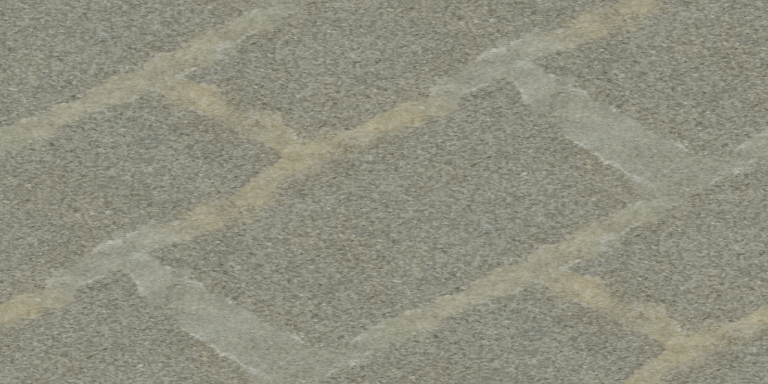
A WebGL 2 fragment shader for this texture:

```glsl
#version 300 es
precision highp float;
// Weathered stone paving seen in a 2:1 diamond projection. Each diamond tile holds
// two staggered courses of one block, parted by worn joints of sand and pale mortar.
// Joints are distance fields; wear and grain are periodic value noise on the tile.

uniform vec2 u_resolution;
out vec4 fragColor;

const vec3 STONE = vec3(0.553, 0.552, 0.500);
const vec3 STONE_BROWN = vec3(0.550, 0.540, 0.477);
const vec3 MORTAR = vec3(0.603, 0.606, 0.548);
const vec3 SAND = vec3(0.643, 0.621, 0.520);
const vec3 CHALK = vec3(0.690, 0.700, 0.660);

const float UPPER_BED = 0.387;      // position of the two long joints in the tile
const float LOWER_BED = 0.823;
const float BED_HALF_WIDTH = 0.034;
const float SANDY_JOINT = 0.0;      // position of the two cross joints
const float PALE_JOINT = 0.49;
const float SANDY_HALF_WIDTH = 0.034;
const float RAGGEDNESS = 0.035;
const float EDGE_SOFTNESS = 0.012;
const float GRAIN = 0.22;
const float TAU = 6.2831853;

float hash(vec2 p) {
    vec3 q = fract(vec3(p.xyx) * 0.1031);
    q += dot(q, q.yzx + 33.33);
    return fract((q.x + q.y) * q.z);
}

// Value noise that repeats once per tile
float noise(vec2 p, vec2 cells) {
    p *= cells;
    vec2 i = floor(p);
    vec2 f = p - i;
    f = f * f * (3.0 - 2.0 * f);
    vec2 lo = mod(i, cells);
    vec2 hi = mod(i + 1.0, cells);
    vec2 seed = cells * 1.7;
    return mix(mix(hash(lo + seed), hash(vec2(hi.x, lo.y) + seed), f.x),
               mix(hash(vec2(lo.x, hi.y) + seed), hash(hi + seed), f.x), f.y);
}

float fbm(vec2 p, float cells) {
    float sum = 0.0;
    float weight = 0.5;
    for (int i = 0; i < 4; i++) {
        sum += weight * noise(p, vec2(cells));
        cells *= 2.0;
        weight *= 0.5;
    }
    return sum / 0.9375;
}

float wrap(float x) {
    return x - floor(x + 0.5);
}

float smoothMin(float a, float b, float k) {
    float h = max(k - abs(a - b), 0.0) / k;
    return min(a, b) - h * h * k * 0.25;
}

// x: signed distance to the joints, y: distance to the upper bed joint
vec2 joints(vec2 p) {
    float upper = abs(wrap(p.x - UPPER_BED - 0.012 * cos(TAU * p.y)));
    float lower = abs(wrap(p.x - LOWER_BED + 0.020 * cos(2.0 * TAU * p.y)));
    float span = LOWER_BED - UPPER_BED;
    float along = fract(p.x - UPPER_BED);

    // Narrow sandy cross joint in the first course
    float sandy = max(abs(wrap(p.y - SANDY_JOINT)) - SANDY_HALF_WIDTH,
                      abs(along - 0.5 * span) - 0.5 * span);

    // Pale cross joint in the second course, widening along its length
    float s = (along - span) / (1.0 - span);
    float pale = abs(wrap(p.y - PALE_JOINT + 0.08 * s)) - 0.035 - 0.045 * s;
    pale = max(pale, abs(s - 0.5) * (1.0 - span) - 0.5 * (1.0 - span));

    float bed = min(upper, lower) - BED_HALF_WIDTH;
    return vec2(smoothMin(bed, min(sandy, pale), 0.045), upper);
}

void main() {
    vec2 uv = gl_FragCoord.xy / u_resolution;
    vec2 tile = vec2(uv.x + 1.0 - uv.y, uv.x - 1.0 + uv.y);

    // Ragged joint outline, crisp in places and worn away in others
    vec2 warp = vec2(fbm(tile, 11.0), fbm(tile, 13.0)) - 0.5;
    vec2 joint = joints(tile + RAGGEDNESS * warp);
    float d = joint.x + 0.06 * (fbm(tile, 20.0) - 0.5);
    float wear = fbm(tile + 0.37, 8.0);
    float soft = EDGE_SOFTNESS * mix(0.5, 2.2, smoothstep(0.35, 0.65, wear));
    float filling = smoothstep(soft, -soft, d);

    // Blocks, browner in patches and beside the joints
    float brown = 0.6 * smoothstep(0.40, 0.70, fbm(tile, 5.0)) + 0.4 * smoothstep(0.07, 0.0, d);
    vec3 stone = mix(STONE, STONE_BROWN, brown) + 0.04 * (fbm(tile, 9.0) - 0.5);

    // Joint filling: sand fades to mortar around the pale cross joint
    float sand = smoothstep(0.07, 0.27, abs(wrap(tile.y - PALE_JOINT + 0.03)));
    sand *= 1.0 - 0.5 * smoothstep(0.10, 0.03, joint.y);
    sand = clamp(sand * (0.3 + 1.2 * fbm(tile, 16.0)), 0.0, 1.0);
    vec3 fill = mix(MORTAR, SAND, sand) + 0.11 * (fbm(tile, 30.0) - 0.5);
    float cover = mix(0.98, 0.60, smoothstep(0.42, 0.72, wear));
    vec3 color = mix(stone, fill, filling * cover);

    // Broken chalky streaks on the joint edges
    float streak = smoothstep(0.011, 0.002, abs(d + 0.004)) * smoothstep(0.50, 0.80, noise(tile, vec2(37.0)));
    color = mix(color, CHALK, streak * (0.7 - 0.4 * sand));

    // Fine grain, dark pits and light specks, calmer in the joints
    float grain = 0.6 * noise(tile, vec2(210.0)) + 0.4 * noise(tile, vec2(130.0)) - 0.5;
    float pits = smoothstep(0.74, 0.96, noise(tile, vec2(150.0)));
    float specks = smoothstep(0.78, 0.97, noise(tile, vec2(170.0)));
    float rough = mix(1.0, 0.55, filling * cover);
    color += rough * (GRAIN * grain - 0.09 * pits + 0.08 * specks);
    color += rough * 0.016 * (noise(tile, vec2(90.0)) - 0.5) * vec3(1.0, 0.0, -1.0);

    fragColor = vec4(color, 1.0);
}
```
